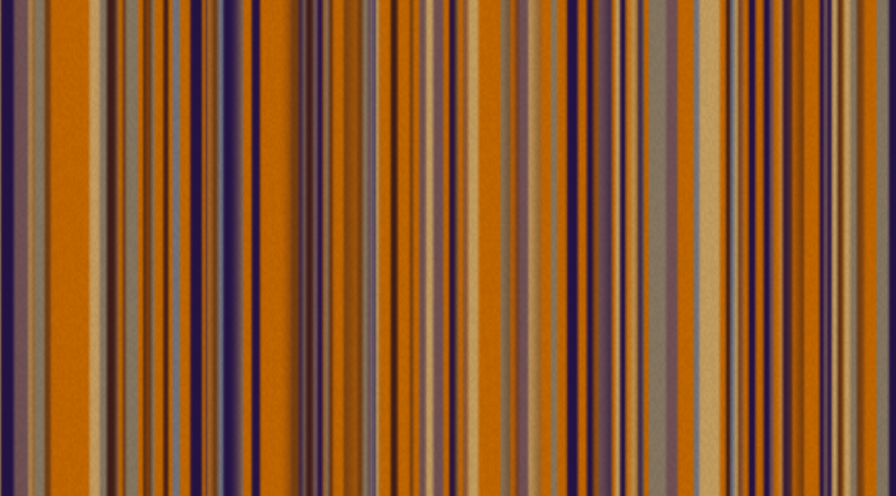
Write a Shadertoy shader that draws this pattern.

```glsl
// Woven cloth of vertical stripes in orange, tan, mauve, brown and indigo.
// Jittered bands are split into one to four uneven stripes, each given a
// weighted random dye; a small blur softens the edges and a weave adds grain.

const float BAND_COUNT = 52.0;      // bands across the canvas
const float EDGE_SOFTNESS = 0.0033; // blur radius in canvas widths
const int BLUR_STEPS = 7;           // samples on each side
const float WEAVE_SCALE = 150.0;    // threads per canvas height

const int DYE_COUNT = 8;
const vec3 DYES[DYE_COUNT] = vec3[DYE_COUNT](
    vec3(0.74, 0.39, 0.00),  // orange
    vec3(0.75, 0.60, 0.36),  // tan
    vec3(0.51, 0.45, 0.37),  // khaki grey
    vec3(0.43, 0.31, 0.32),  // mauve
    vec3(0.43, 0.44, 0.49),  // slate
    vec3(0.45, 0.24, 0.07),  // brown
    vec3(0.25, 0.11, 0.09),  // maroon
    vec3(0.14, 0.07, 0.27)   // indigo
);
const float SHARES[DYE_COUNT] = float[DYE_COUNT](
    0.30, 0.14, 0.10, 0.11, 0.05, 0.10, 0.07, 0.13);

float hash(vec2 p) {
    return fract(sin(dot(p, vec2(127.1, 311.7))) * 43758.5453);
}

float valueNoise(vec2 p) {
    vec2 cell = floor(p);
    vec2 f = fract(p);
    f = f * f * (3.0 - 2.0 * f);
    float low = mix(hash(cell), hash(cell + vec2(1.0, 0.0)), f.x);
    float high = mix(hash(cell + vec2(0.0, 1.0)), hash(cell + 1.0), f.x);
    return mix(low, high, f.y);
}

// Picks a dye so that each covers its share of the unit interval.
vec3 pickDye(float pick) {
    float total = 0.0;
    for (int i = 0; i < DYE_COUNT; i++) {
        total += SHARES[i];
        if (pick < total) return DYES[i];
    }
    return DYES[0];
}

float bandEdge(float band) {
    return band + 0.85 * hash(vec2(band, 3.0));
}

// Hard-edged stripe colour at a position in canvas widths.
vec3 stripeColor(float x) {
    float position = x * BAND_COUNT;
    float band = floor(position);
    if (position < bandEdge(band)) band -= 1.0;
    float left = bandEdge(band);
    float across = (position - left) / (bandEdge(band + 1.0) - left);

    // Split the band into stripes of uneven width.
    float count = 1.0 + floor(4.0 * hash(vec2(band, 7.0)));
    float warped = pow(across, mix(0.65, 1.5, hash(vec2(band, 11.0)))) * count;
    float stripe = min(floor(warped), count - 1.0);
    vec2 id = vec2(band, 20.0 + stripe);

    // Some stripes fade towards a second dye.
    vec3 dye = pickDye(hash(id));
    vec3 fadeDye = pickDye(hash(id + vec2(0.0, 40.0)));
    float fades = step(0.72, hash(id + vec2(0.0, 80.0)));
    return mix(dye, fadeDye, 0.65 * fades * clamp(warped - stripe, 0.0, 1.0));
}

// Triangle-weighted blur across the stripes.
vec3 softStripes(float x, float radius) {
    vec3 sum = vec3(0.0);
    float weightSum = 0.0;
    for (int i = -BLUR_STEPS; i <= BLUR_STEPS; i++) {
        float offset = float(i) / float(BLUR_STEPS + 1);
        float weight = 1.0 - abs(offset);
        sum += weight * stripeColor(x + offset * radius);
        weightSum += weight;
    }
    return sum / weightSum;
}

// Faint cloth texture centred on zero.
float weave(vec2 p) {
    float threads = sin(6.2832 * p.x) * sin(6.2832 * p.y);
    return 0.25 * threads + valueNoise(p * vec2(1.6, 1.1)) - 0.5;
}

void mainImage(out vec4 fragColor, in vec2 fragCoord) {
    float x = fragCoord.x / iResolution.x;
    vec2 clothPoint = fragCoord / iResolution.y * WEAVE_SCALE;

    vec3 color = softStripes(x, EDGE_SOFTNESS);
    color *= 1.0 + 0.06 * weave(clothPoint);
    fragColor = vec4(clamp(color, 0.0, 1.0), 1.0);
}
```
